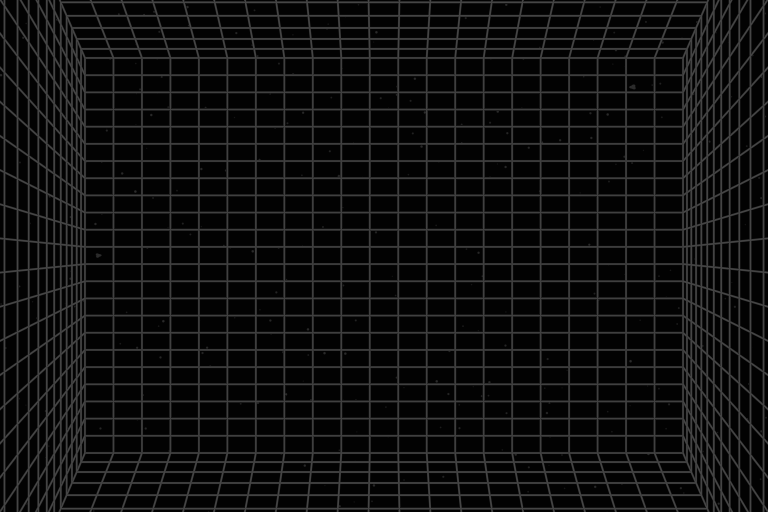
This background is drawn by a Shadertoy shader. Its source:

```glsl
const vec2 ROOM_HALF = vec2(0.584, 0.3857);  // half size of the back wall
const vec2 ROOM_CELLS = vec2(21.0, 23.0);    // columns and rows
const float CORNER_SLOPE = 2.3;              // rise over run of the room corners
const float DEPTH_STEP = 0.044;              // spacing of the depth rings
const float LINE_HALF = 0.0018;
const vec3 BLACK = vec3(0.006);
const vec3 BACK_LINE = vec3(0.25);
const vec3 SIDE_LINE = vec3(0.27);
const vec3 DUST = vec3(0.17);

vec2 hash2(vec2 p) {
    vec3 q = fract(p.xyx * vec3(0.1031, 0.1030, 0.0973));
    q += dot(q, q.yzx + 33.33);
    return fract((q.xx + q.yz) * q.zy);
}

float cover(float dist, float radius, float blur) {
    return 1.0 - smoothstep(radius - blur, radius + blur, dist);
}

// Distance from t to the nearest grid line, with t spanning -1 to 1
float gridDistance(float t, float cells) {
    float c = (t + 1.0) * 0.5 * cells;
    return abs(c - round(c)) * 2.0 / cells;
}

// Distance to the nearest ring, in units of perspective scale
float ringDistance(float scale) {
    float ring = round((1.0 - 1.0 / scale) / DEPTH_STEP);
    return abs(scale - 1.0 / (1.0 - DEPTH_STEP * ring));
}

float backWall(vec2 p) {
    vec2 t = p / ROOM_HALF;
    return min(gridDistance(t.x, ROOM_CELLS.x) * ROOM_HALF.x,
               gridDistance(t.y, ROOM_CELLS.y) * ROOM_HALF.y);
}

float sideWall(vec2 p, float scale) {
    float t = p.y / (ROOM_HALF.y * scale);
    float slope = t * CORNER_SLOPE;
    float rail = gridDistance(t, ROOM_CELLS.y) * ROOM_HALF.y * scale;
    return min(rail * inversesqrt(1.0 + slope * slope),
               ringDistance(scale) * ROOM_HALF.y / CORNER_SLOPE);
}

float floorOrCeiling(vec2 p, float scale) {
    float halfWidth = ROOM_HALF.x + ROOM_HALF.y * (scale - 1.0) / CORNER_SLOPE;
    float t = p.x / halfWidth;
    float slope = t / CORNER_SLOPE;
    float rail = gridDistance(t, ROOM_CELLS.x) * halfWidth;
    return min(rail * inversesqrt(1.0 + slope * slope),
               ringDistance(scale) * ROOM_HALF.y);
}

// Sparse cellular specks, one candidate per cell
float specks(vec2 p, float cell, float density, float blur) {
    vec2 id = floor(p / cell);
    vec2 center = (id + 0.15 + 0.7 * hash2(id)) * cell;
    vec2 traits = hash2(id + 71.0);
    float radius = mix(0.0010, 0.0024, traits.y);
    float present = step(traits.x, density);
    return present * mix(0.4, 1.0, traits.y)
         * cover(length(p - center), radius, blur);
}

float fleck(vec2 p, vec2 center, float radius, float blur) {
    vec2 d = (p - center) * vec2(0.8, 1.1);
    float wobble = 0.2 * sin(3.0 * atan(d.y, d.x) + center.x * 9.0);
    return cover(length(d), radius * (1.0 + wobble), blur);
}

void mainImage(out vec4 fragColor, in vec2 fragCoord) {
    vec2 p = (fragCoord / iResolution.xy - vec2(0.5, 0.501)) * vec2(1.5, 1.0);
    float blur = 0.75 / iResolution.y;

    // Perspective scale of each pair of planes
    float sideScale = 1.0 + CORNER_SLOPE * (abs(p.x) - ROOM_HALF.x) / ROOM_HALF.y;
    float floorScale = abs(p.y) / ROOM_HALF.y;
    bool onBack = max(sideScale, floorScale) <= 1.0;

    // Room grid
    float dist;
    if (onBack) dist = backWall(p);
    else if (sideScale > floorScale) dist = sideWall(p, sideScale);
    else dist = floorOrCeiling(p, floorScale);
    vec3 lineColor = onBack ? BACK_LINE : SIDE_LINE;
    vec3 color = mix(BLACK, lineColor, cover(dist, LINE_HALF, blur));

    // Dust
    float dust = specks(p, 0.033, 0.16, blur);
    dust = max(dust, specks(p + 5.37, 0.051, 0.18, blur));
    dust = max(dust, fleck(p, vec2(0.486, 0.329), 0.0048, blur));
    dust = max(dust, fleck(p, vec2(-0.558, 0.0), 0.0042, blur));
    color = max(color, mix(BLACK, DUST, dust));

    fragColor = vec4(color, 1.0);
}
```
